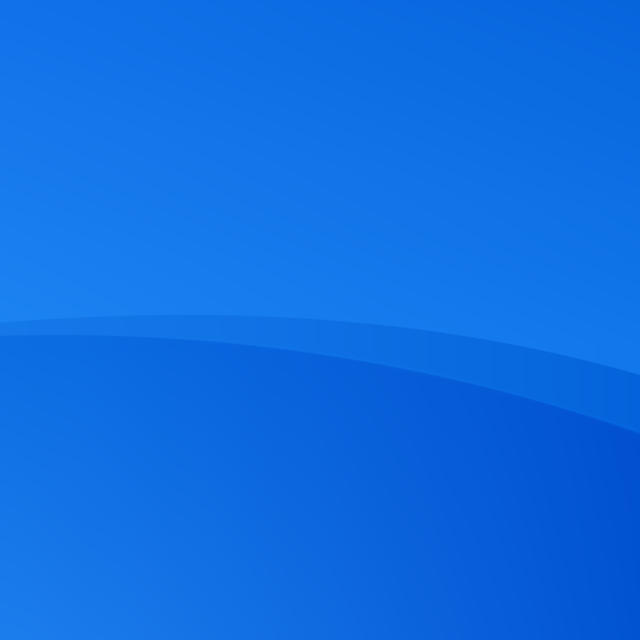
Reproduce this background procedurally as a Shadertoy shader.

```glsl
// Bright blue gradient sky above two broad, overlapping curved hills.

#define BACK_CREST  vec2(0.29, 0.508)
#define BACK_BEND   vec2(0.1554, 0.0438)
#define FRONT_CREST vec2(0.09, 0.4766)
#define FRONT_BEND  vec2(0.172, 0.0145)
#define RIM_WIDTH   0.0025
#define RIM_GLOW    0.022
#define SHADE_CURVE 1.2

// Height of a hill: quadratic and cubic fall-off from its crest
float hillHeight(float x, vec2 crest, vec2 bend) {
    float d = x - crest.x;
    return crest.y - d * d * (bend.x + bend.y * d);
}

// Approximate signed distance to a hill edge, positive inside
float hillDistance(vec2 p, vec2 crest, vec2 bend) {
    float d = p.x - crest.x;
    float slope = -d * (2.0 * bend.x + 3.0 * bend.y * d);
    return (hillHeight(p.x, crest, bend) - p.y) / sqrt(1.0 + slope * slope);
}

// Blend of four corner colours
vec3 cornerBlend(vec2 t, vec3 bottomLeft, vec3 bottomRight, vec3 topLeft, vec3 topRight) {
    t = clamp(t, 0.0, 1.0);
    return mix(mix(bottomLeft, bottomRight, t.x), mix(topLeft, topRight, t.x), t.y);
}

void mainImage(out vec4 fragColor, in vec2 fragCoord) {
    vec2 uv = fragCoord / iResolution.xy;
    float pixel = 1.0 / iResolution.y;
    float back = hillDistance(uv, BACK_CREST, BACK_BEND);
    float front = hillDistance(uv, FRONT_CREST, FRONT_BEND);

    // Sky, brightest at the lower left
    vec3 color = cornerBlend(vec2(uv.x, (uv.y - 0.46) / 0.54),
        vec3(0.115, 0.518, 0.953), vec3(0.066, 0.465, 0.920),
        vec3(0.062, 0.445, 0.912), vec3(0.025, 0.395, 0.862));

    // Back hill, a thin band darkening to the right
    vec3 backColor = mix(vec3(0.078, 0.470, 0.915), vec3(0.015, 0.388, 0.855), pow(uv.x, 1.3));
    color = mix(color, backColor, smoothstep(-pixel, pixel, back));

    // Front hill, light at the lower left and deep at the right
    vec3 frontColor = cornerBlend(vec2(pow(uv.x, SHADE_CURVE), uv.y / 0.46),
        vec3(0.108, 0.490, 0.928), vec3(0.005, 0.325, 0.822),
        vec3(0.045, 0.428, 0.888), vec3(0.005, 0.312, 0.808));

    // Faint light along the front rim
    float rim = exp(-abs(front) / RIM_WIDTH) * smoothstep(0.1, 0.7, uv.x);
    color = mix(color, frontColor, smoothstep(-pixel, pixel, front));
    color += RIM_GLOW * rim * vec3(0.3, 1.0, 1.0);

    fragColor = vec4(color, 1.0);
}
```
